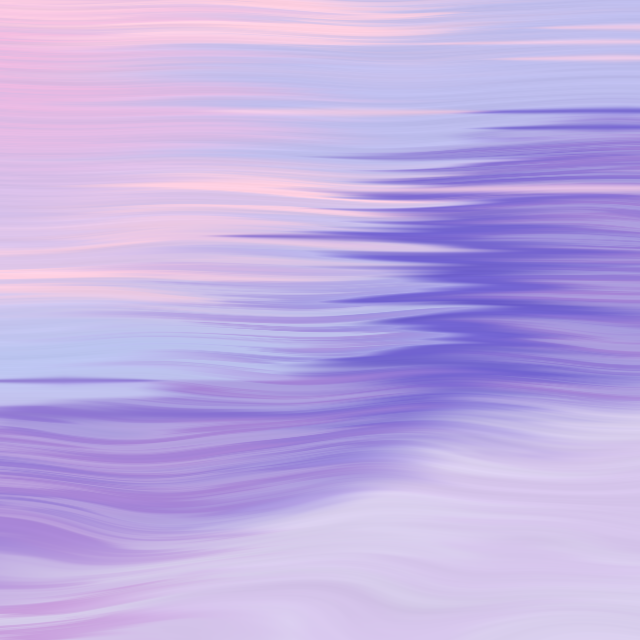
This texture is drawn by a WebGL 2 fragment shader. Its source:

```glsl
#version 300 es
precision highp float;
// Pastel dusk light on rippled water, drawn out into horizontal strands.

#define RIPPLE_REACH 0.20
#define FINE_REACH 0.09
#define SWELL 0.035
#define STRAND_CONTRAST 1.25
#define SHADOW_DEPTH 0.93
#define SHEEN 0.035

uniform vec2 u_resolution;
out vec4 fragColor;

const vec3 PERIWINKLE = vec3(0.74, 0.74, 0.93);
const vec3 MAUVE = vec3(0.83, 0.75, 0.92);
const vec3 ROSE = vec3(0.94, 0.71, 0.87);
const vec3 BLUSH = vec3(1.00, 0.82, 0.89);
const vec3 SKY = vec3(0.73, 0.78, 0.95);
const vec3 ORCHID = vec3(0.75, 0.55, 0.83);
const vec3 VIOLET = vec3(0.56, 0.46, 0.82);
const vec3 INDIGO = vec3(0.41, 0.35, 0.80);
const vec3 PEARL = vec3(0.85, 0.81, 0.93);

vec2 gradientAt(vec2 cell) {
  vec3 h = fract(cell.xyx * vec3(0.1031, 0.1030, 0.0973));
  h += dot(h, h.yzx + 33.33);
  float angle = 6.28318 * fract((h.x + h.y) * h.z);
  return vec2(cos(angle), sin(angle));
}

float gradientNoise(vec2 p) {
  vec2 i = floor(p), f = p - i;
  vec2 u = f * f * f * (f * (f * 6.0 - 15.0) + 10.0);
  vec2 e = vec2(1.0, 0.0);
  float low = mix(dot(gradientAt(i), f), dot(gradientAt(i + e), f - e), u.x);
  float high = mix(dot(gradientAt(i + e.yx), f - e.yx), dot(gradientAt(i + 1.0), f - 1.0), u.x);
  return 1.5 * mix(low, high, u.y);
}

float strands(vec2 p) {
  float sum = 0.0, gain = 0.6;
  for (int k = 0; k < 4; k++) {
    sum += gain * gradientNoise(p);
    p = p * vec2(1.5, 2.1) + vec2(17.3, 9.1);
    gain *= 0.55;
  }
  return sum;
}

// Soft elliptical patch of light or shade
float patchAt(vec2 p, vec2 center, vec2 radius) {
  vec2 d = (p - center) / radius;
  return exp(-dot(d, d));
}

// Long thin strand that tapers to points
float streak(vec2 p, vec2 center, vec2 size) {
  float along = clamp(1.0 - abs(p.x - center.x) / size.x, 0.0, 1.0);
  float across = (p.y - center.y) / (size.y * (0.15 + along));
  return smoothstep(0.0, 0.4, along) * exp(-across * across);
}

void main() {
  vec2 uv = gl_FragCoord.xy / u_resolution;

  // Ripples tighten toward the top and pull the colours sideways
  float depth = uv.y * (15.0 + 30.0 * uv.y);
  float swell = gradientNoise(vec2(uv.x * 2.5, uv.y * 7.0 + 3.0));
  float pull = gradientNoise(vec2(uv.x * 1.3 + 4.0, depth + swell));
  float finePull = gradientNoise(vec2(uv.x * 2.2, depth * 2.6 + 31.0 + swell));
  vec2 q = uv + vec2(RIPPLE_REACH * pull + FINE_REACH * finePull, SWELL * swell);

  float broad = strands(vec2(q.x * 1.6, depth * 0.7 + 5.0 + swell));
  float thin = strands(vec2(q.x * 2.2 + 8.0, depth * 1.8 + 2.0 * swell));
  float lit = smoothstep(-0.35, 0.4, STRAND_CONTRAST * broad);
  float shade = smoothstep(-0.4, 0.35, STRAND_CONTRAST * thin);

  // Upper water: rose at the left, cool at the right
  vec3 col = mix(MAUVE, PERIWINKLE, smoothstep(0.15, 0.6, q.x));
  float roseMask = (1.0 - smoothstep(-0.05, 0.48, q.x)) * smoothstep(0.62, 0.95, q.y);
  col = mix(col, ROSE, roseMask * (0.55 + 0.45 * shade));
  col = mix(col, SKY, 0.9 * patchAt(q, vec2(0.08, 0.44), vec2(0.6, 0.12)));
  float blush = patchAt(q, vec2(0.44, 0.69), vec2(0.26, 0.055))
    + patchAt(q, vec2(0.04, 0.575), vec2(0.48, 0.055))
    + patchAt(q, vec2(0.30, 0.98), vec2(0.40, 0.07));
  col = mix(col, BLUSH, clamp(blush * (0.35 + 0.9 * lit), 0.0, 1.0));
  col = mix(col, BLUSH, 0.7 * patchAt(q, vec2(0.0, 1.0), vec2(0.13, 0.03)));

  // Pearl water in the lower right, orchid in the lower left
  float shore = 0.11 + 0.20 * uv.x + 0.06 * smoothstep(0.5, 0.75, uv.x);
  float above = smoothstep(-0.06, 0.07, q.y - shore + 0.06 * broad);
  vec3 shallows = mix(PEARL, MAUVE, 0.6 * lit);
  shallows = mix(shallows, ORCHID, 0.75 * shade * (1.0 - smoothstep(0.0, 0.55, q.x)));
  col = mix(shallows, col, above);

  // Shadow: an upright mass at the right that sweeps down to the left
  float edge = mix(-0.35, 0.62, smoothstep(0.29, 0.46, uv.y)) + 0.14 * smoothstep(0.70, 0.84, uv.y);
  float mass = smoothstep(-0.08, 0.09, q.x - edge) * above;
  mass *= 1.0 - smoothstep(0.76, 0.84, q.y + 0.05 * broad);
  float core = patchAt(q, vec2(0.71, 0.53), vec2(0.17, 0.24));
  vec3 shadow = mix(VIOLET, INDIGO, clamp(1.25 * core, 0.0, 1.0));
  shadow = mix(shadow, ORCHID, 0.4 * lit * (1.0 - core));
  float density = mix(0.45 + 0.55 * shade, 1.0, core);
  float fringe = 0.75 * shade * patchAt(q, vec2(0.46, 0.48), vec2(0.22, 0.10));
  col = mix(col, shadow, SHADOW_DEPTH * max(mass * density, fringe));

  // Strands that stand alone
  vec2 s = vec2(uv.x, uv.y + 0.1 * SWELL * swell);
  float darkLines = streak(s, vec2(0.98, 0.826), vec2(0.34, 0.005))
    + streak(s, vec2(0.95, 0.801), vec2(0.24, 0.005))
    + streak(s, vec2(0.54, 0.629), vec2(0.24, 0.005))
    + streak(s, vec2(0.10, 0.404), vec2(0.18, 0.005))
    + streak(s, vec2(0.08, 0.354), vec2(0.45, 0.010));
  col = mix(col, mix(VIOLET, INDIGO, uv.x), 0.8 * min(darkLines, 1.0));
  float lightLines = streak(s, vec2(0.88, 0.705), vec2(0.50, 0.007))
    + streak(s, vec2(1.0, 0.955), vec2(0.20, 0.005))
    + streak(s, vec2(0.94, 0.932), vec2(0.38, 0.004))
    + streak(s, vec2(0.96, 0.907), vec2(0.23, 0.005))
    + streak(s, vec2(0.54, 0.827), vec2(0.26, 0.006));
  col = mix(col, mix(BLUSH, MAUVE, 0.3), 0.8 * min(lightLines, 1.0));

  col += SHEEN * thin;
  fragColor = vec4(clamp(col, 0.0, 1.0), 1.0);
}
```
